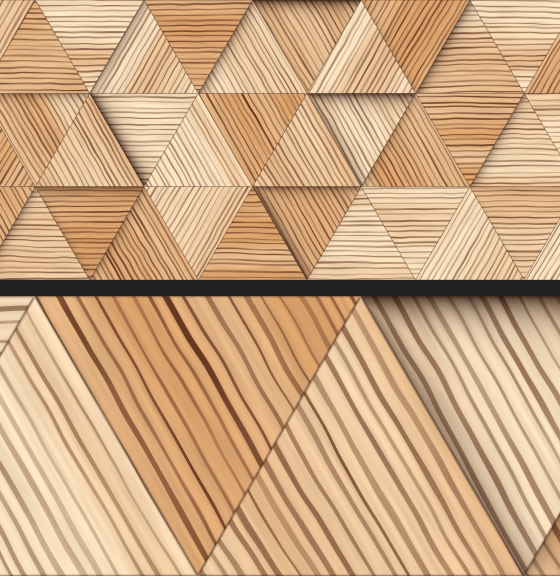
Top: the whole. Bottom: its middle third, enlarged.
Give the GLSL for this pattern, as a WebGL 1 fragment shader.

```glsl
precision highp float;
// Triangular zebra-wood veneer tiles with turned grain, fine seams and relief shadows.

uniform vec2 u_resolution;

#define ROWS 3.0             // triangle rows over the canvas height
#define SIDE 0.388           // triangle side, in canvas heights
#define LATTICE_SHIFT 0.175  // sideways offset, in sides
#define GRAIN_LINES 52.0     // dark veins per canvas height
#define GRAIN_WAVE 0.5       // wander of the veins
#define SEAM_WIDTH 0.0028
#define SHADOW_REACH 0.022
#define SEED 7.0
#define CREAM vec3(0.985, 0.890, 0.755)
#define HONEY vec3(0.865, 0.640, 0.425)
#define VEIN vec3(0.400, 0.220, 0.130)
#define SHADOW vec3(0.190, 0.110, 0.080)

float hash(vec2 p) {
  vec3 q = fract(p.xyx * 0.1031);
  q += dot(q, q.yzx + 33.33);
  return fract((q.x + q.y) * q.z);
}

float noise(vec2 p) {
  vec2 i = floor(p), f = fract(p);
  f = f * f * (3.0 - 2.0 * f);
  return mix(mix(hash(i), hash(i + vec2(1.0, 0.0)), f.x),
             mix(hash(i + vec2(0.0, 1.0)), hash(i + vec2(1.0, 1.0)), f.x), f.y);
}

// One random value per tile; a tile is (column, row, 0 = up or 1 = down).
float tileRandom(vec3 tile, float salt) {
  return hash(vec2(tile.x * 2.0 + tile.z + salt * 17.0, tile.y * 5.0 + salt * 3.0 + SEED));
}

// Shadow that a taller neighbour throws over a shared edge.
float castShadow(vec3 tile, vec3 neighbour, float edgeDistance) {
  float rise = tileRandom(neighbour, 3.0) - tileRandom(tile, 3.0);
  float strength = smoothstep(0.0, 0.6, rise);
  return strength * exp(-edgeDistance / (SHADOW_REACH * (0.35 + 0.65 * strength)));
}

// Wood colour; the grain runs parallel to one of the three tile edges.
vec3 wood(vec2 p, vec3 tile) {
  float turn = tileRandom(tile, 1.0);
  float angle = turn < 0.4 ? 0.0 : (turn < 0.67 ? 1.0472 : -1.0472);
  vec2 along = vec2(cos(angle), sin(angle));
  vec2 g = vec2(dot(p, along), dot(p, vec2(-along.y, along.x)));
  g += 20.0 * vec2(tileRandom(tile, 4.0), tileRandom(tile, 5.0));

  // Broad bands and fine fibres
  float tone = tileRandom(tile, 2.0);
  float band = noise(g * vec2(1.2, 12.0));
  float fibre = noise(g * vec2(12.0, 190.0));
  float light = clamp(0.12 + 0.95 * tone + 0.75 * (band - 0.5), 0.0, 1.0);
  vec3 color = mix(HONEY, CREAM, light) * (0.945 + 0.10 * fibre);

  // Veins of uneven spacing, width and strength
  float wave = noise(g * vec2(4.0, 7.0)) + 0.35 * noise(g * vec2(21.0, 18.0));
  float across = g.y * GRAIN_LINES + GRAIN_WAVE * wave;
  float id = floor(across);
  float centre = 0.5 + 0.40 * (hash(vec2(id, 11.0)) - 0.5);
  float offset = abs(fract(across) - centre);
  float halfWidth = mix(0.07, 0.19, hash(vec2(id, 23.0)));
  halfWidth *= 0.8 + 0.4 * noise(vec2(g.x * 16.0, id + 0.5));
  float blur = GRAIN_LINES / u_resolution.y * 0.35;
  float vein = 1.0 - smoothstep(halfWidth - blur, halfWidth + blur, offset);
  float halo = 1.0 - smoothstep(0.0, 0.42, offset);
  float strength = mix(0.5, 1.0, hash(vec2(id, 37.0)));
  strength *= 0.7 + 0.5 * noise(vec2(g.x * 9.0, id));
  strength *= mix(1.0, 0.64, light);
  return mix(color, VEIN, clamp((0.82 * vein + 0.13 * halo) * strength, 0.0, 1.0));
}

vec3 veneer(vec2 p) {
  // Skewed lattice: each rhombus splits into an up and a down triangle
  float y = p.y * ROWS;
  float x = p.x / SIDE - 0.5 * y + LATTICE_SHIFT;
  vec2 cell = floor(vec2(x, y));
  vec2 f = fract(vec2(x, y));
  float down = step(1.0, f.x + f.y);
  vec3 tile = vec3(cell, down);

  // Distances to the slanted and level edges
  vec3 edges = vec3(f.x, f.y, 1.0 - f.x - f.y);
  if (down > 0.5) edges = vec3(1.0 - f.x, 1.0 - f.y, f.x + f.y - 1.0);
  edges /= ROWS;
  vec3 color = wood(p, tile);

  // Light from the upper left
  float shade;
  if (down > 0.5) {
    shade = max(castShadow(tile, vec3(cell, 0.0), edges.z),
                castShadow(tile, vec3(cell + vec2(0.0, 1.0), 0.0), edges.y));
  } else {
    shade = castShadow(tile, vec3(cell - vec2(1.0, 0.0), 1.0), edges.x);
  }
  // Shade multiplies, so the wood stays warm at its fringe
  color *= mix(vec3(1.0), SHADOW, 0.85 * shade);

  // Fine dark seam
  float edge = min(edges.x, min(edges.y, edges.z));
  float seam = 1.0 - smoothstep(0.0, SEAM_WIDTH, edge);
  return mix(color, SHADOW, 0.45 * seam);
}

void main() {
  // Four samples per pixel smooth the tile edges
  vec3 sum = vec3(0.0);
  for (int i = 0; i < 4; i++) {
    float n = float(i);
    vec2 jitter = vec2(mod(n, 2.0), floor(n * 0.5)) * 0.5 - 0.25;
    sum += veneer((gl_FragCoord.xy + jitter) / u_resolution.y);
  }
  gl_FragColor = vec4(sum * 0.25, 1.0);
}
```
